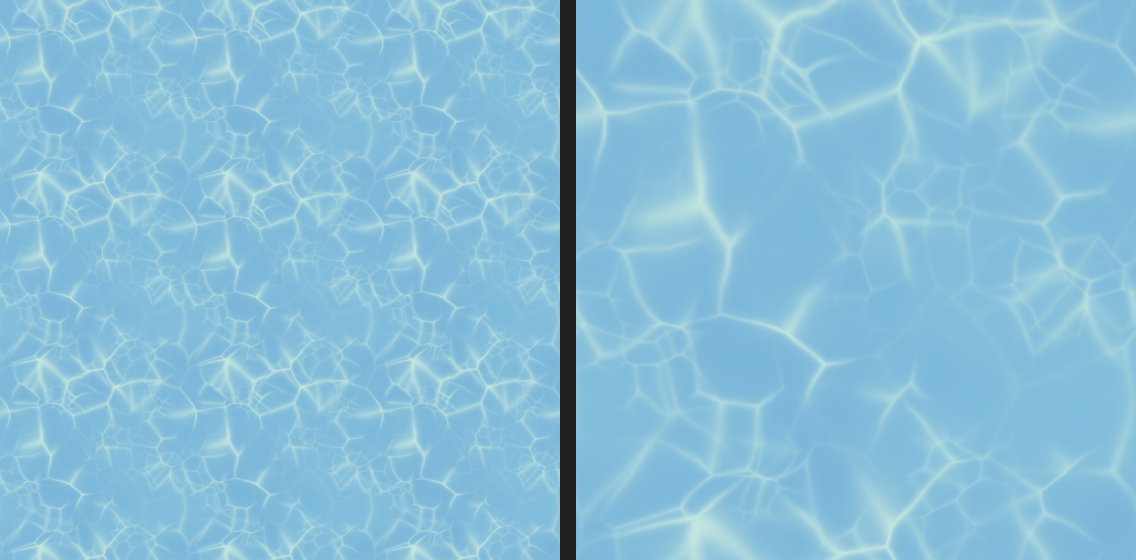
Left, the full canvas; right, a detail of the centre.
Reproduce this texture procedurally as a Shadertoy shader.

```glsl
// Sunlit pool water: a three by three repeat of a pale caustic net on soft blue.
// Each net layer is a wrapped Voronoi diagram seen through a noise-bent domain;
// light gathers where the nearest sites are almost equally far away.

float hash(vec2 cell, float seed) {
    vec3 q = fract(cell.xyx * vec3(0.1031, 0.1030, 0.0973) + seed * 0.137);
    q += dot(q, q.yzx + 33.33);
    return fract((q.x + q.y) * q.z);
}

// Value noise on an n by n lattice that wraps over the unit square
float noise(vec2 p, float n, float seed) {
    vec2 g = p * n, c = floor(g), f = g - c;
    f = f * f * f * (f * (f * 6.0 - 15.0) + 10.0);
    float a = hash(mod(c, n), seed);
    float b = hash(mod(c + vec2(1, 0), n), seed);
    float d = hash(mod(c + vec2(0, 1), n), seed);
    float e = hash(mod(c + vec2(1, 1), n), seed);
    return mix(mix(a, b, f.x), mix(d, e, f.x), f.y);
}

// Wrapped two-component displacement, centred on zero
vec2 bend(vec2 p, float n, float seed) {
    return vec2(noise(p, n, seed), noise(p, n, seed + 3.0)) - 0.5;
}

// Bright cell borders, swelling at the junctions, with a faint halo
float net(vec2 p, float n, float width, float seed) {
    vec2 g = p * n, cell = floor(g);
    vec3 nearest = vec3(9.0);
    for (int j = -2; j <= 2; j++)
    for (int i = -2; i <= 2; i++) {
        vec2 id = cell + vec2(i, j), wrapped = mod(id, n);
        vec2 site = id + 0.05 + 0.9 * vec2(hash(wrapped, seed), hash(wrapped, seed + 5.0));
        float d = dot(g - site, g - site);
        if (d < nearest.x) nearest = vec3(d, nearest.xy);
        else if (d < nearest.y) nearest = vec3(nearest.x, d, nearest.y);
        else nearest.z = min(nearest.z, d);
    }
    vec2 gap = nearest.yz - nearest.x;
    float core = 1.0 / (1.0 + gap.x * gap.x / (width * width));
    float junction = exp(-5.0 * gap.y);
    return core * (0.6 + 0.8 * junction) + 0.1 * exp(-4.0 * gap.x);
}

// Small three-armed glint whose arms fade outwards
float glint(vec2 q, float turn) {
    float light = 0.0;
    for (int k = 0; k < 3; k++) {
        float angle = turn + 2.1 * float(k) + 0.35 * sin(float(k) * 4.0);
        vec2 dir = vec2(cos(angle), sin(angle));
        float along = max(dot(q, dir), 0.0);
        float away = length(q - along * dir) / 0.006;
        light += exp(-away * away - along * along / 0.004);
    }
    return min(light, 1.0);
}

void mainImage(out vec4 fragColor, in vec2 fragCoord) {
    vec2 p = fragCoord / iResolution.xy * 3.0;
    vec2 tile = mod(floor(p), 3.0);

    // Bend the domain at three scales so the borders curl like ripples
    vec2 w = p + 0.055 * bend(p, 4.0, 1.0)
               + 0.022 * bend(p, 11.0, 2.0)
               + 0.006 * bend(p, 25.0, 9.0);

    // Patchy masks let filaments fade in and out
    float strong = smoothstep(0.36, 0.78, noise(p, 5.0, 11.0));
    float medium = smoothstep(0.35, 0.80, noise(p, 7.0, 17.0));
    float faint = smoothstep(0.40, 0.85, noise(p, 6.0, 23.0));

    float light = 0.85 * net(w, 5.0, 0.065, 31.0) * (0.10 + 0.90 * strong);
    light += 0.50 * net(w + 0.3, 8.0, 0.085, 41.0) * (0.08 + 0.92 * medium);
    light += 0.26 * net(w + 0.012 * bend(p, 19.0, 6.0), 14.0, 0.13, 53.0) * faint;

    // One glint per repeat; it turns only along the bottom row
    float turn = 0.4 + (tile.y < 0.5 ? 0.6 + 1.6 * hash(tile, 7.0) : 0.0);
    light += 0.5 * glint(fract(w) - vec2(0.41, 0.86), turn);

    // Broad depth tones, then pale light laid over them
    float depth = 0.65 * noise(w, 4.0, 61.0) + 0.35 * noise(w, 9.0, 67.0);
    vec3 water = mix(vec3(0.470, 0.705, 0.850), vec3(0.510, 0.745, 0.860), depth);
    vec3 color = mix(water, vec3(0.84, 0.95, 0.88), 1.0 - exp(-1.15 * light));
    fragColor = vec4(color, 1.0);
}
```
